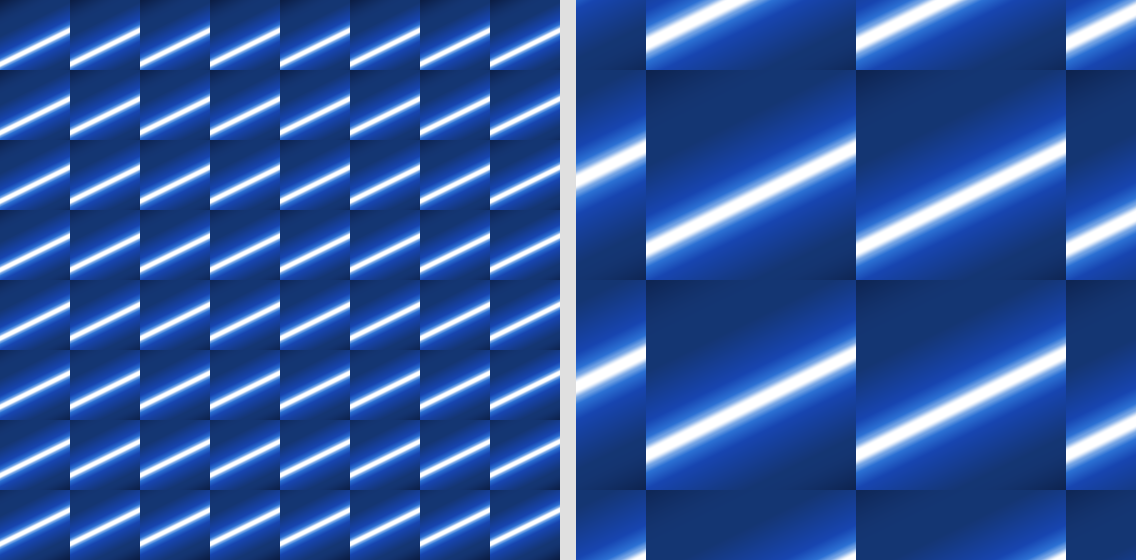
Left, the full canvas; right, a detail of the centre.
Give the GLSL for this pattern, as a three.js fragment shader.

```glsl
// An eight by eight grid of navy tiles, each crossed by one glowing slanted beam.
// A colour ramp over the height above or below the beam paints core, halo and shade;
// the beam climbs a little in each row from the top of the canvas to the bottom.

varying vec2 vUv;

const float TILES = 8.0;
const float BEAM_SLOPE = 0.49;
const float TOP_ROW_HEIGHT = 0.08;   // beam height at the left side of a tile
const float ROW_CLIMB = 0.021;       // added height for each row further down
const float LOWER_SHADE = 1.3;       // faster darkening under the beam

// Ramp stops, in tile heights away from the beam
const float CORE_EDGE = 0.018;
const float SKY_AT = 0.06;
const float AZURE_AT = 0.085;
const float BLUE_AT = 0.16;
const float NAVY_AT = 0.40;
const float SHADE_START = 0.55;
const float SHADE_END = 1.1;

const vec3 WHITE = vec3(1.0);
const vec3 SKY = vec3(0.42, 0.62, 0.89);
const vec3 AZURE = vec3(0.17, 0.44, 0.83);
const vec3 BLUE = vec3(0.09, 0.27, 0.69);
const vec3 NAVY = vec3(0.08, 0.21, 0.45);
const vec3 INK = vec3(0.03, 0.08, 0.20);

float linearStep(float start, float end, float x) {
  return clamp((x - start) / (end - start), 0.0, 1.0);
}

// Colour at a signed height from the beam, positive above it
vec3 beamColor(float height) {
  float d = abs(height);
  vec3 color = mix(WHITE, SKY, smoothstep(CORE_EDGE, SKY_AT, d));
  color = mix(color, AZURE, linearStep(SKY_AT, AZURE_AT, d));
  color = mix(color, BLUE, linearStep(AZURE_AT, BLUE_AT, d));
  color = mix(color, NAVY, linearStep(BLUE_AT, NAVY_AT, d));
  float shadeDistance = height < 0.0 ? d * LOWER_SHADE : d;
  return mix(color, INK, smoothstep(SHADE_START, SHADE_END, shadeDistance));
}

vec3 tilePattern(vec2 uv) {
  vec2 grid = uv * TILES;
  vec2 tile = fract(grid);
  float rowFromTop = TILES - 1.0 - floor(grid.y);
  float beam = TOP_ROW_HEIGHT + ROW_CLIMB * rowFromTop + BEAM_SLOPE * tile.x;
  return beamColor(tile.y - beam);
}

void main() {
  // Four samples per fragment smooth the beam and the tile seams
  vec2 footprint = fwidth(vUv);
  vec3 color = vec3(0.0);
  for (int i = 0; i < 2; i++) {
    for (int j = 0; j < 2; j++) {
      vec2 offset = vec2(float(i), float(j)) * 0.5 - 0.25;
      color += tilePattern(vUv + offset * footprint);
    }
  }
  gl_FragColor = vec4(color * 0.25, 1.0);
}
```
